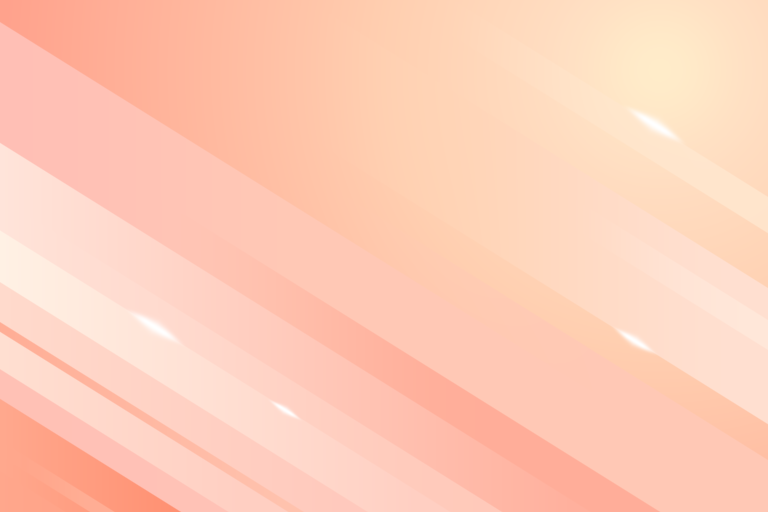
This background is drawn by a WebGL 2 fragment shader. Its source:

```glsl
#version 300 es
precision highp float;
// Soft peach background: a warm radial glow crossed by parallel diagonal bands.
// Bands are painted by their distance down the slope and tinted along x;
// small white glints lie on some of the edges.
uniform vec2 u_resolution;
out vec4 fragColor;

const float SLOPE = 0.625;

// Antialiased coverage of everything below a diagonal edge
float below(float depth, float edge) {
    float aa = 1.0 / u_resolution.y;
    return smoothstep(-aa, aa, depth - edge);
}

float band(float depth, float top, float bottom) {
    return below(depth, top) - below(depth, bottom);
}

// Radial glow from cream to coral
vec3 glow(float r) {
    vec3 c = mix(vec3(1.0, 0.925, 0.79), vec3(1.0, 0.87, 0.76), smoothstep(0.0, 0.23, r));
    c = mix(c, vec3(1.0, 0.81, 0.69), clamp((r - 0.2) / 0.34, 0.0, 1.0));
    c = mix(c, vec3(1.0, 0.745, 0.64), clamp((r - 0.54) / 0.26, 0.0, 1.0));
    return mix(c, vec3(1.0, 0.635, 0.55), clamp((r - 0.8) / 0.48, 0.0, 1.0));
}

// Opaque layer below an edge, its tint running from left to right over a span
vec3 layer(vec3 base, vec2 p, float depth, float edge, vec3 left, vec3 right, float span) {
    return mix(base, mix(left, right, clamp(p.x / span, 0.0, 1.0)), below(depth, edge));
}

// Thin tapered highlight lying along the slope
float glint(vec2 p, vec2 center, float size) {
    vec2 along = normalize(vec2(1.0, -SLOPE));
    vec2 d = p - center;
    float t = clamp(1.0 - abs(dot(d, along)) / size, 0.0, 1.0);
    float across = dot(d, vec2(-along.y, along.x)) / (size * (0.03 + 0.12 * t));
    return smoothstep(0.0, 0.75, t) * exp(-across * across);
}

void main() {
    vec2 p = gl_FragCoord.xy / u_resolution.y;
    float depth = 1.0 - p.y - SLOPE * p.x;
    vec3 col = glow(distance(p, vec2(1.289, 0.863)));

    // Pale bands on the upper right, fading in along their length
    col = mix(col, vec3(1.0, 0.905, 0.81),
        band(depth, -0.553, -0.482) * 0.85 * smoothstep(0.85, 1.4, p.x));
    vec3 peach = mix(vec3(1.0, 0.83, 0.71), vec3(1.0, 0.875, 0.815), smoothstep(0.8, 1.45, p.x));
    col = mix(col, peach, band(depth, -0.375, -0.109) * smoothstep(0.6, 1.05, p.x));
    col = mix(col, vec3(1.0, 0.905, 0.85),
        band(depth, -0.3125, -0.254) * smoothstep(1.12, 1.48, p.x));

    // Wide pink diagonal and the coral band emerging from it
    vec3 pink = mix(vec3(1.0, 0.75, 0.71), vec3(1.0, 0.785, 0.71), smoothstep(0.0, 0.65, p.x));
    col = mix(col, pink, below(depth, -0.039) * smoothstep(0.6, 1.25, p.x));
    col = mix(col, pink, below(depth, 0.043));
    vec3 coral = mix(pink, vec3(1.0, 0.68, 0.60), smoothstep(0.3, 0.95, p.x));
    col = mix(col, coral, below(depth, 0.194));

    // Stacked pale layers toward the lower left
    col = layer(col, p, depth, 0.279, vec3(1.0, 0.895, 0.855), vec3(1.0, 0.69, 0.615), 1.12);
    vec3 blush = mix(vec3(1.0, 0.895, 0.855), vec3(1.0, 0.79, 0.73), smoothstep(-0.1, 0.95, p.x));
    col = mix(col, blush, below(depth, 0.387) * smoothstep(0.0, 0.4, p.x));
    col = layer(col, p, depth, 0.45, vec3(1.0, 0.945, 0.895), vec3(1.0, 0.81, 0.76), 0.82);
    col = layer(col, p, depth, 0.551, vec3(1.0, 0.855, 0.80), vec3(1.0, 0.79, 0.74), 0.65);
    col = layer(col, p, depth, 0.629, vec3(1.0, 0.68, 0.585), vec3(1.0, 0.76, 0.68), 0.55);
    col = layer(col, p, depth, 0.648, vec3(1.0, 0.875, 0.82), vec3(1.0, 0.81, 0.76), 0.48);
    col = layer(col, p, depth, 0.721, vec3(1.0, 0.755, 0.71), vec3(1.0, 0.76, 0.715), 0.4);

    // Orange corner with a faint stripe
    col = layer(col, p, depth, 0.779, vec3(1.0, 0.66, 0.555), vec3(1.0, 0.565, 0.445), 0.35);
    col = mix(col, vec3(1.0, 0.68, 0.58),
        band(depth, 0.86, 0.89) * smoothstep(0.0, 0.18, p.x));
    col = mix(col, vec3(1.0, 0.65, 0.545), 0.6 * below(depth, 0.92));

    // Glints: center and half length
    vec3 glints[4] = vec3[4](
        vec3(1.279, 0.756, 0.078), vec3(1.240, 0.334, 0.057),
        vec3(0.303, 0.361, 0.074), vec3(0.557, 0.199, 0.042));
    for (int i = 0; i < 4; i++) {
        col = mix(col, vec3(1.0), glint(p, glints[i].xy, glints[i].z));
    }
    fragColor = vec4(col, 1.0);
}
```
